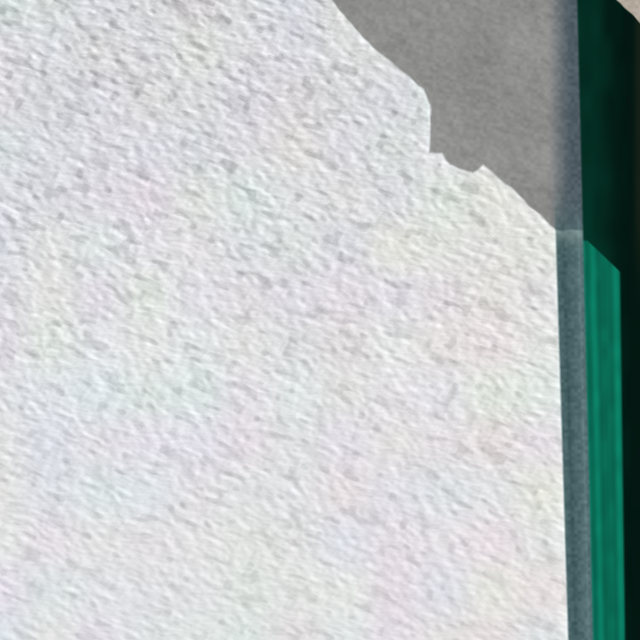
Reproduce this texture procedurally as a Shadertoy shader.

```glsl
#define GRAIN_FREQ vec2(72.0, 125.0)
#define GRAIN_TILT 0.42
#define GRAIN_DEPTH 0.22
#define EDGE_BLUR 0.0028
#define SHADOW_CORNERS 13
#define PLASTER_COLOR vec3(0.868, 0.876, 0.888)
#define SHADE_COLOR vec3(0.555, 0.555, 0.55)
#define STRIP_COLOR vec3(0.31, 0.41, 0.42)
#define FRAME_COLOR vec3(0.015, 0.15, 0.115)
#define LIT_GREEN vec3(0.04, 0.45, 0.355)

float hash(vec2 p) {
    vec3 q = fract(vec3(p.xyx) * 0.1031);
    q += dot(q, q.yzx + 33.33);
    return fract((q.x + q.y) * q.z);
}

float noise(vec2 p) {
    vec2 cell = floor(p), f = fract(p);
    f = f * f * (3.0 - 2.0 * f);
    float low = mix(hash(cell), hash(cell + vec2(1, 0)), f.x);
    float high = mix(hash(cell + vec2(0, 1)), hash(cell + vec2(1, 1)), f.x);
    return mix(low, high, f.y);
}

float fbm(vec2 p) {
    float sum = 0.0, weight = 0.55;
    for (int i = 0; i < 3; i++) {
        sum += weight * noise(p);
        p = mat2(0.8, -0.6, 0.6, 0.8) * p * 1.9 + 17.0;
        weight *= 0.5;
    }
    return sum;
}

// Soft step, 0 below the edge and 1 above it
float above(float edge, float x) {
    float w = max(EDGE_BLUR, 0.7 / iResolution.y);
    return smoothstep(edge - w, edge + w, x);
}

// Signed distance to the cast shadow, negative inside
float shadowDistance(vec2 p) {
    vec2 corner[SHADOW_CORNERS] = vec2[SHADOW_CORNERS](
        vec2(0.492, 1.03), vec2(0.573, 0.935), vec2(0.662, 0.861),
        vec2(0.673, 0.837), vec2(0.671, 0.762), vec2(0.690, 0.760),
        vec2(0.703, 0.742), vec2(0.739, 0.731), vec2(0.755, 0.741),
        vec2(0.807, 0.699), vec2(0.868, 0.640), vec2(1.1, 0.640),
        vec2(1.1, 1.03));
    float nearest = 10.0, side = 1.0;
    for (int i = 0; i < SHADOW_CORNERS; i++) {
        vec2 a = corner[i], b = corner[(i + 1) % SHADOW_CORNERS];
        vec2 e = b - a, w = p - a;
        vec2 gap = w - e * clamp(dot(w, e) / dot(e, e), 0.0, 1.0);
        nearest = min(nearest, dot(gap, gap));
        bvec3 crossing = bvec3(p.y >= a.y, p.y < b.y, e.x * w.y > e.y * w.x);
        if (all(crossing) || !any(crossing)) side = -side;
    }
    return side * sqrt(nearest);
}

// Embossed grain with small tilted pits
float plasterGrain(vec2 uv) {
    float c = cos(GRAIN_TILT), s = sin(GRAIN_TILT);
    vec2 p = mat2(c, s, -s, c) * uv;
    p += 0.006 * vec2(noise(uv * 24.0), noise(uv * 24.0 + 40.0));
    p *= GRAIN_FREQ;
    float relief = fbm(p) - fbm(p + vec2(0.35, 0.65));
    float pits = smoothstep(0.63, 0.9, noise(p * 0.85 + 9.0));
    return relief * 0.8 - pits * 0.32 + 0.035;
}

vec3 wallColor(vec2 uv, float grain) {
    vec3 tint = vec3(noise(uv * 13.0), noise(uv * 13.0 + 31.0), noise(uv * 13.0 + 67.0));
    vec3 color = PLASTER_COLOR + 0.035 * (tint - 0.5);
    color += vec3(0.012, 0.002, -0.012) * smoothstep(0.2, 0.9, uv.x);
    color -= 0.03 * smoothstep(0.35, 1.0, uv.y);
    return color + grain * GRAIN_DEPTH * mix(0.75, 1.35, uv.y);
}

vec3 frameColor(vec2 uv, float left, float right) {
    float across = (uv.x - left) / (right - left);
    vec3 dark = FRAME_COLOR * mix(1.25, 0.65, smoothstep(0.2, 1.2, across));
    dark *= 0.85 + 0.3 * noise(uv * vec2(60.0, 25.0));

    // Sunlit bar with ribs, cut off by a slanted shadow
    float ribs = 0.11 * cos(across * 20.0 - 5.0) - 0.2 * exp(-pow((across - 0.56) * 12.0, 2.0));
    vec3 lit = LIT_GREEN * (1.0 + ribs + 0.12 * (noise(uv * vec2(90.0, 40.0)) - 0.5));
    float sun = 1.0 - above(0.624 - 0.95 * max(uv.x - 0.918, 0.0), uv.y);
    vec3 color = mix(dark, lit, sun * (1.0 - above(right, uv.x)));

    // Deep groove and dull outer rim
    color = mix(color, vec3(0.015, 0.09, 0.07), 0.8 * above(right + 0.012, uv.x));
    float rim = smoothstep(0.985, 1.0, uv.x) * smoothstep(0.5, 0.7, uv.y);
    return mix(color, vec3(0.14, 0.16, 0.11), 0.55 * rim);
}

void mainImage(out vec4 fragColor, in vec2 fragCoord) {
    vec2 uv = fragCoord / iResolution.xy;
    float wallEdge = 0.888 - 0.031 * uv.y;
    float frameLeft = 0.927 - 0.025 * uv.y;
    float frameRight = 0.977 - 0.014 * uv.y;
    float grain = plasterGrain(uv);
    float fine = noise(uv * 190.0) - 0.5;

    // Sunlit plaster with a pale rim along its borders
    float ragged = 0.003 * (noise(uv * 75.0) - 0.5);
    float shade = shadowDistance(uv) + ragged;
    vec3 color = wallColor(uv, grain);
    float border = min(abs(shade), abs(uv.x - wallEdge));
    color += vec3(0.05, 0.065, 0.07) * exp(-border * 130.0);

    // Shaded plaster, cooler and darker toward the frame
    vec3 shaded = SHADE_COLOR + 0.07 * grain + 0.045 * fine;
    shaded += 0.05 * (noise(uv * 16.0) - 0.5);
    shaded = mix(shaded, vec3(0.31, 0.36, 0.39) + 0.07 * fine, smoothstep(0.852, 0.895, uv.x));
    color = mix(color, shaded, 1.0 - above(0.0, shade));

    // Narrow side strip with a paler outer lip
    vec3 strip = STRIP_COLOR + 0.08 * fine;
    strip -= 0.06 * exp(-abs(uv.x - wallEdge - 0.012) * 150.0);
    strip += 0.07 * exp(-abs(uv.x - frameLeft + 0.007) * 220.0);
    float below = 1.0 - smoothstep(0.6, 0.72, uv.y);
    color = mix(color, strip, above(wallEdge, uv.x) * below);

    // Painted frame and the pale stone in the top corner
    color = mix(color, frameColor(uv, frameLeft, frameRight), above(frameLeft, uv.x));
    float stone = above(1.0, uv.y + 0.95 * (uv.x - 0.963) + ragged);
    color = mix(color, vec3(0.70, 0.66, 0.61) + 0.08 * fine, stone * above(0.962, uv.x));

    fragColor = vec4(clamp(color, 0.0, 1.0), 1.0);
}
```
